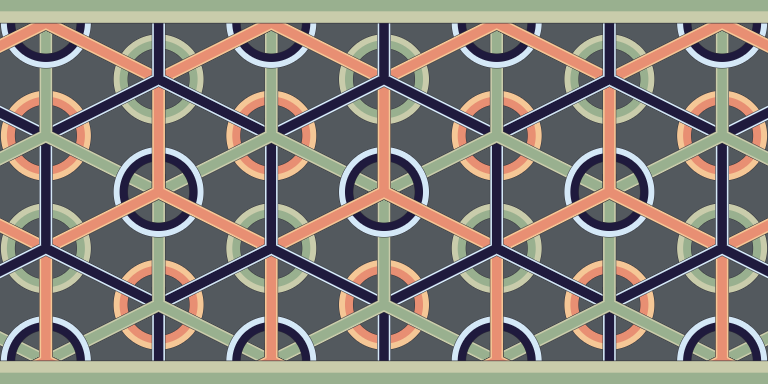
Write a Shadertoy shader that draws this pattern.

```glsl
// Three interlaced hexagonal lattices with ringed junctions between two border bands.
// Each lattice is a Y-shaped tripod repeated on a staggered grid; the three copies
// are shifted vertically by one edge length and painted from bottom to top.

const float EDGE = 0.2935; // lattice edge length, in canvas heights

float cover(float d) {
    return clamp(0.5 - d * iResolution.y, 0.0, 1.0);
}

float segment(vec2 p, vec2 end) {
    return length(p - end * clamp(dot(p, end) / dot(end, end), 0.0, 1.0));
}

// x: distance to the tripod lines, y: distance to the nearest tripod centre
vec2 lattice(vec2 p) {
    vec2 cell = EDGE * vec2(2.0, 3.0);
    vec2 nearest = vec2(1e3);
    for (int i = 0; i < 2; i++) {
        vec2 q = p + cell * 0.5 * float(i);
        q -= cell * round(q / cell);
        q.x = abs(q.x);
        float arms = min(segment(q, vec2(0.0, EDGE)), segment(q, EDGE * vec2(1.0, -0.5)));
        nearest = min(nearest, vec2(arms, length(q)));
    }
    return nearest;
}

// Flat core with a pale rim on both sides and a fine dark outline
vec3 paintLine(vec3 base, float d, vec3 core, vec3 rim) {
    vec3 color = mix(base, vec3(0.19, 0.19, 0.22), cover(d - 0.0178));
    color = mix(color, rim, cover(d - 0.0166));
    return mix(color, core, cover(d - 0.0124));
}

// Pale outer band around a saturated inner band
vec3 paintRing(vec3 base, float r, vec3 core, vec3 rim) {
    float d = abs(r - 0.099) - 0.0182;
    vec3 color = mix(base, vec3(0.19, 0.19, 0.22), cover(d - 0.0012));
    color = mix(color, mix(rim, core, cover(r - 0.1016)), cover(d));
    return color;
}

void mainImage(out vec4 fragColor, in vec2 fragCoord) {
    vec2 p = (fragCoord - 0.5 * iResolution.xy) / iResolution.y;

    // Sage, navy and coral, from the lowest layer to the highest
    vec3 core[3] = vec3[3](vec3(0.60, 0.69, 0.56), vec3(0.12, 0.10, 0.24), vec3(0.91, 0.56, 0.45));
    vec3 rim[3] = vec3[3](vec3(0.79, 0.80, 0.67), vec3(0.83, 0.91, 0.97), vec3(0.96, 0.78, 0.59));
    vec3 color = vec3(0.325, 0.35, 0.37);
    vec2 net[3];

    // Rings sit beneath the lines of their own layer
    for (int i = 0; i < 3; i++) {
        float shift = i == 0 ? -1.0 : (i == 1 ? 1.0 : 0.0);
        net[i] = lattice(p - vec2(0.0, shift * EDGE));
        int hue = (i + 2) % 3;
        color = paintRing(color, net[i].y, core[hue], rim[hue]);
        color = paintLine(color, net[i].x, core[i], rim[i]);
    }

    // Each tripod centre crosses over the lines that end there
    for (int i = 0; i < 3; i++) {
        if (net[i].y < 0.05) color = paintLine(color, net[i].x, core[i], rim[i]);
    }

    // Border bands
    float y = abs(p.y);
    color = mix(color, vec3(0.19, 0.19, 0.22), cover(0.439 - y));
    color = mix(color, rim[0], cover(0.4405 - y));
    color = mix(color, core[0], cover(0.4705 - y));

    fragColor = vec4(color, 1.0);
}
```
